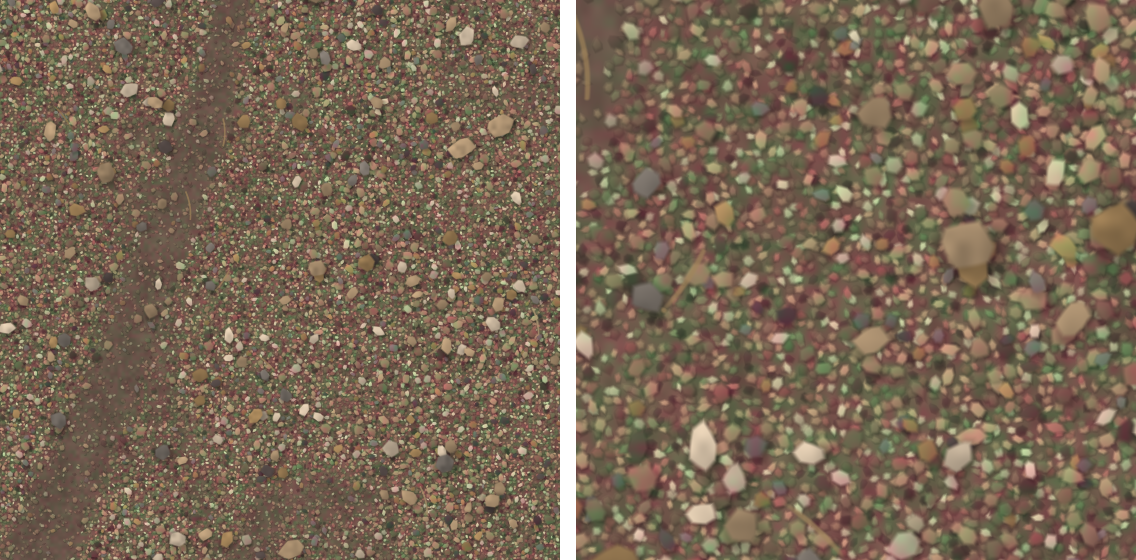
Left: the whole. Right: its middle third, enlarged.
A three.js fragment shader for this texture:

```glsl
// Gravelly soil: angular grains of five sizes scattered over brown dirt,
// with a bare wheel track running down the left side and a few dry straws.
// Each size is a jittered grid of random convex polygons, drawn fine to coarse.
varying vec2 vUv;

vec3 hash3(vec2 p, float seed) {
  vec3 q = fract(vec3(p.xyx + seed * 7.31) * vec3(0.1031, 0.1030, 0.0973));
  q += dot(q, q.yxz + 33.33);
  return fract((q.xxy + q.yzz) * q.zyx);
}

float noise(vec2 p) {
  vec2 i = floor(p), f = fract(p);
  f = f * f * (3.0 - 2.0 * f);
  return mix(mix(hash3(i, 1.0).x, hash3(i + vec2(1, 0), 1.0).x, f.x),
             mix(hash3(i + vec2(0, 1), 1.0).x, hash3(i + vec2(1, 1), 1.0).x, f.x), f.y);
}

// How bare the ground is: 1 in the track, partial in worn patches
float bareness(vec2 p) {
  float wobble = noise(p * 9.0) - 0.5;
  float centre = 0.06 + 0.51 * p.y - 0.15 * p.y * p.y + 0.03 * wobble;
  float halfWidth = mix(0.085, 0.045, p.y);
  float track = 1.0 - smoothstep(0.4, 1.25, abs(p.x - centre) / halfWidth);
  float patches = smoothstep(0.55, 0.9, 0.65 * noise(p * 5.0 + 3.7) + 0.35 * noise(p * 17.0));
  return max(track * (0.9 + 0.3 * wobble), 0.6 * patches);
}

vec3 grainColour(float h) {
  if (h < 0.24) return vec3(0.47, 0.40, 0.32);
  if (h < 0.48) return vec3(0.66, 0.55, 0.43);
  if (h < 0.62) return vec3(0.46, 0.46, 0.34);
  if (h < 0.75) return vec3(0.33, 0.26, 0.23);
  if (h < 0.87) return vec3(0.58, 0.41, 0.35);
  return vec3(0.72, 0.70, 0.56);
}

vec3 stoneColour(float h) {
  if (h < 0.42) return vec3(0.64, 0.54, 0.42);
  if (h < 0.56) return vec3(0.61, 0.49, 0.33);
  if (h < 0.76) return vec3(0.75, 0.68, 0.59);
  if (h < 0.92) return vec3(0.46, 0.43, 0.40);
  return vec3(0.31, 0.27, 0.26);
}

// Distance to a random convex polygon, negative inside
float stoneShape(vec2 p, float radius, vec3 h) {
  float turn = h.x * 6.2832, d = -1.0;
  p = mat2(cos(turn), sin(turn), -sin(turn), cos(turn)) * p;
  p.y *= 1.0 + 0.6 * h.y;
  for (int k = 0; k < 6; k++) {
    float side = float(k), jitter = fract(h.z * 37.7 + side * 0.618 + h.y * side * 5.3);
    float a = 1.0472 * (side + 0.6 * jitter);
    d = max(d, dot(p, vec2(cos(a), sin(a))) - radius * (0.8 + 0.3 * jitter));
  }
  return mix(d, length(p) - radius, 0.2);
}

// Draws one grid of grains over the ground; coarse runs from 0 to 1
vec3 addGrains(vec3 ground, vec2 uv, float scale, float density, float coarse, float seed) {
  vec2 cell = floor(uv * scale);
  float blur = mix(0.0015, 0.0024, coarse) * scale;
  for (int j = -1; j <= 1; j++)
  for (int i = -1; i <= 1; i++) {
    vec2 id = cell + vec2(i, j), home = (id + 0.5) / scale;
    vec3 place = hash3(id, seed), look = hash3(id, seed + 20.0), form = hash3(id, seed + 40.0);
    float bare = bareness(home);
    float cluster = mix(1.0, 0.25 + 1.5 * noise(home * 6.0 + 1.3), min(1.0, 2.0 * coarse));
    if (place.z > density * cluster * (1.0 - 0.85 * bare)) continue;
    vec2 p = uv * scale - id - 0.5 - 0.75 * (place.xy - 0.5);
    float radius = mix(mix(0.36, 0.22, coarse), mix(0.52, 0.41, coarse), look.x * look.x);
    float d = stoneShape(p, radius, form);
    vec3 colour = look.y < coarse * 1.4 ? stoneColour(look.z) : grainColour(look.z);
    colour *= 0.86 + 0.28 * form.y;
    colour = mix(colour, vec3(0.41, 0.34, 0.29), 0.6 * bare * (1.0 - coarse));
    // Light from the upper left, with mottling on the larger faces
    colour *= 1.0 + 0.1 * dot(p, vec2(-0.6, 0.8)) / radius;
    colour *= 1.0 + 0.2 * coarse * (noise(uv * 110.0) - 0.5);
    float shade = 1.0 - smoothstep(-0.05, 0.2, d + 0.25 * dot(p, vec2(-0.5, 0.85)));
    ground *= 1.0 - mix(0.14, 0.26, coarse) * shade;
    ground = mix(ground, colour, 1.0 - smoothstep(-blur, blur, d));
  }
  return ground;
}

// Thin dry stalks at random places and angles
vec3 addStraws(vec3 ground, vec2 uv) {
  for (int i = 0; i < 9; i++) {
    vec3 h = hash3(vec2(float(i), 5.0), 3.0);
    float a = 1.57 + 1.8 * (h.z - 0.5);
    vec2 along = vec2(cos(a), sin(a)), p = uv - h.xy;
    float t = clamp(dot(p, along), -0.025, 0.012 + 0.02 * h.z);
    float d = length(p - along * t + vec2(5.0 * t * t, 0.0));
    vec3 straw = mix(vec3(0.58, 0.45, 0.28), vec3(0.70, 0.62, 0.47), h.x);
    ground = mix(ground, straw, 0.7 * (1.0 - smoothstep(0.0005, 0.0026, d)));
  }
  return ground;
}

void main() {
  // Damp dirt with soft unevenness
  float bare = bareness(vUv);
  vec3 colour = mix(vec3(0.42, 0.345, 0.285), vec3(0.395, 0.325, 0.28), bare);
  colour *= 0.86 + 0.14 * noise(vUv * 35.0) + 0.14 * noise(vUv * 130.0);

  // Grains from sand to pebbles, with red and green flecks in the sand
  for (int i = 0; i < 5; i++) {
    float level = float(i);
    colour = addGrains(colour, vUv, 155.0 / pow(1.75, level), pow(0.54, level),
                       level / 4.0, level + 2.0);
    if (i == 2) {
      float fleck = noise(vUv * 150.0 + 8.0) - 0.5;
      colour += fleck * (1.0 - 0.7 * bare) * vec3(0.13, -0.11, 0.01);
    }
  }
  colour = addStraws(colour, vUv);
  gl_FragColor = vec4(colour, 1.0);
}
```
